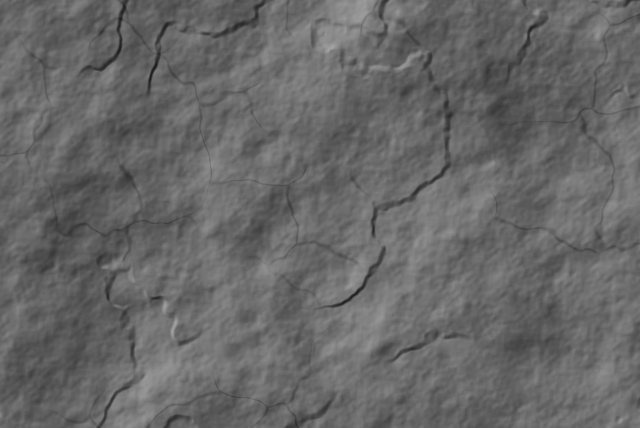
This texture is drawn by a Shadertoy shader. Its source:

```glsl
#define STONE_GREY 0.402
#define RELIEF_CONTRAST 0.046
#define LIGHT_DIR vec2(-0.75, 0.66)
#define LIGHT_STEP 0.005
#define LEDGE_HEIGHT 0.065
#define LEDGE_LEVELS 4.5
#define LEDGE_SHARPNESS 0.11
#define CRACK_SCALE 4.5
#define CRACK_WIDTH 0.045
#define CRACK_DEPTH 0.075
#define FACET_HEIGHT 0.035
#define BLOTCH_CONTRAST 0.09

float hash(vec2 p) {
    vec3 q = fract(vec3(p.xyx) * 0.1031);
    q += dot(q, q.yzx + 33.33);
    return fract((q.x + q.y) * q.z);
}

float valueNoise(vec2 p) {
    vec2 cell = floor(p), f = fract(p);
    f = f * f * f * (f * (f * 6.0 - 15.0) + 10.0);
    float low = mix(hash(cell), hash(cell + vec2(1, 0)), f.x);
    float high = mix(hash(cell + vec2(0, 1)), hash(cell + vec2(1, 1)), f.x);
    return mix(low, high, f.y);
}

float fbm(vec2 p, int octaves, float gain) {
    mat2 turn = mat2(1.6, 1.2, -1.2, 1.6);
    float sum = 0.0, amplitude = 0.5;
    for (int i = 0; i < octaves; i++) {
        sum += amplitude * valueNoise(p);
        p = turn * p + 17.3;
        amplitude *= gain;
    }
    return sum;
}

// Nearest distance, and gap to the second nearest
vec2 cellular(vec2 p) {
    vec2 cell = floor(p), f = fract(p);
    float nearest = 9.0, second = 9.0;
    for (int y = -1; y <= 1; y++) {
        for (int x = -1; x <= 1; x++) {
            vec2 o = vec2(x, y), id = cell + o;
            float d = length(o + vec2(hash(id), hash(id + 57.0)) - f);
            second = min(second, max(nearest, d));
            nearest = min(nearest, d);
        }
    }
    return vec2(nearest, second - nearest);
}

vec2 raggedWarp(vec2 p) {
    return vec2(fbm(p * 5.0 + 40.0, 4, 0.55), fbm(p * 5.0 + 80.0, 4, 0.55)) - 0.5;
}

// Broken layers that step down towards the lower right
float ledges(vec2 p) {
    float slope = fbm(p * 2.1 + 21.0, 6, 0.46) + dot(p, vec2(-0.5, 0.3)) + 3.0;
    float level = fract(slope * LEDGE_LEVELS);
    float presence = smoothstep(0.38, 0.68, valueNoise(p * 3.2 + 9.0));
    return (smoothstep(0.0, LEDGE_SHARPNESS, level) - level) * presence;
}

float rockHeight(vec2 p) {
    float rough = fbm(p * 3.0 + 5.0, 6, 0.45);
    float facets = cellular(p * 8.0 + 2.5 * rough).x;
    return rough + FACET_HEIGHT * facets + LEDGE_HEIGHT * ledges(p);
}

float cracks(vec2 p) {
    float gap = cellular((p + 0.16 * raggedWarp(p)) * CRACK_SCALE + 3.0).y;
    float presence = smoothstep(0.48, 0.75, valueNoise(p * 4.0 + 63.0));
    return (1.0 - smoothstep(0.0, CRACK_WIDTH, gap)) * presence;
}

void mainImage(out vec4 fragColor, in vec2 fragCoord) {
    vec2 p = fragCoord / iResolution.y;

    // Slope along the light, softened at the extremes
    float relief = (rockHeight(p) - rockHeight(p + LIGHT_DIR * LIGHT_STEP)) / LIGHT_STEP;
    relief /= 1.0 + 0.06 * abs(relief);

    float grey = STONE_GREY + RELIEF_CONTRAST * relief;
    grey += BLOTCH_CONTRAST * (valueNoise(p * 2.6 + 31.0) - 0.5);
    grey -= CRACK_DEPTH * cracks(p);
    fragColor = vec4(vec3(clamp(grey, 0.12, 0.66)), 1.0);
}
```
